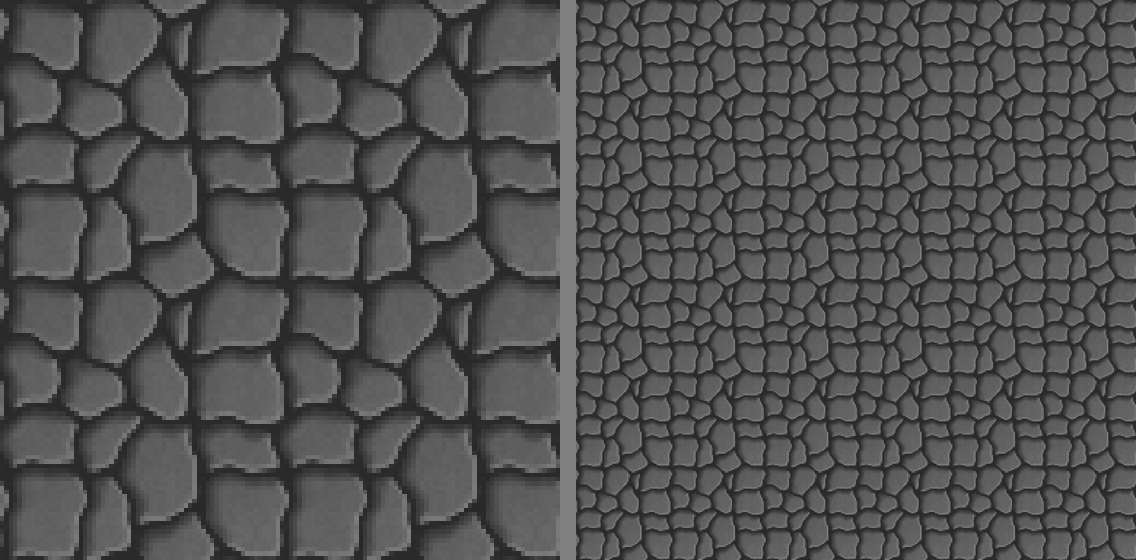
Left: one tile. Right: repeated 3 by 3.
This texture is drawn by a three.js fragment shader. Its source:

```glsl
// Grey cobblestones with dark joints, drawn in coarse square texels.
// A wrapping weighted Voronoi diagram gives the stones; smoothed distances to
// its borders give rounded corners, shaded upper-left and lit lower-right rims.

varying vec2 vUv;

const float TEXELS = 128.0; // texels across the canvas
const float PERIOD = 4.0;   // stone cells before the layout repeats (8 across)

vec3 hash3(vec2 p) {
  vec3 k = vec3(dot(p, vec2(127.1, 311.7)),
                dot(p, vec2(269.5, 183.3)),
                dot(p, vec2(419.2, 371.9)));
  return fract(sin(k + 2.7) * 43758.5);
}

// Stone seed in xy, size weight in z, for a cell that wraps around
vec3 stoneSeed(vec2 cell) {
  vec3 h = hash3(mod(cell, PERIOD));
  return vec3(cell + 0.5 + 0.84 * (h.xy - 0.5), 0.42 * sqrt(h.z));
}

// Power distance: larger weights claim more ground
float power(vec2 p, vec3 seed) {
  vec2 d = p - seed.xy;
  return dot(d, d) - seed.z;
}

// Gentle periodic bending of the stone outlines
vec2 bend(vec2 p) {
  vec2 a = p.yx * 6.28318 / PERIOD;
  return p + 0.05 * sin(a * 3.0 + vec2(0.4, 2.1))
           + 0.025 * sin(a * 7.0 + vec2(1.7, 0.2));
}

void main() {
  vec2 texel = floor(vUv * TEXELS);
  vec2 p = bend((texel + 0.5) / TEXELS * 2.0 * PERIOD);
  vec2 home = floor(p);

  // Owning stone
  vec3 stone = vec3(0.0);
  float best = 100.0;
  for (int j = -2; j <= 2; j++) {
    for (int i = -2; i <= 2; i++) {
      vec3 seed = stoneSeed(home + vec2(float(i), float(j)));
      float d = power(p, seed);
      if (d < best) {
        best = d;
        stone = seed;
      }
    }
  }

  // Smooth minimum of the border distances, and the blended outward normal
  float sum = 0.0;
  vec2 outward = vec2(0.0);
  for (int j = -2; j <= 2; j++) {
    for (int i = -2; i <= 2; i++) {
      vec3 seed = stoneSeed(home + vec2(float(i), float(j)));
      vec2 toSeed = seed.xy - stone.xy;
      float gap = length(toSeed);
      if (gap > 0.001) {
        float border = (power(p, seed) - best) / (2.0 * gap);
        float w = exp(-18.0 * border);
        sum += w;
        outward += w * toSeed / gap;
      }
    }
  }
  float edge = -log(max(sum, 1e-6)) / 18.0;
  vec2 light = vec2(0.76, -0.65);
  float facing = dot(outward / max(length(outward), 1e-6), light);

  // Stone face: slow slope, blotches and fine grain
  vec2 wrapped = mod(texel, TEXELS * 0.5);
  float grain = hash3(wrapped).x - 0.5;
  float blotch = hash3(floor(wrapped / vec2(2.0, 4.0)) + 9.0).y - 0.5;
  float tone = 0.376 + 0.035 * dot(p - stone.xy, light);
  tone += 0.022 * grain + 0.018 * blotch;

  // Soft shade on one side, narrow bright rim on the other
  float shade = 1.0 - smoothstep(-0.5, 0.35, facing);
  tone -= 0.145 * shade * (1.0 - smoothstep(0.05, 0.26, edge));
  float rim = smoothstep(0.0, 0.5, facing);
  tone += 0.085 * rim * (1.0 - smoothstep(0.08, 0.145, edge));

  // Dark joints
  float joint = 0.165 + 0.015 * grain;
  tone = mix(joint, tone, smoothstep(0.02, 0.07, edge));
  gl_FragColor = vec4(vec3(tone), 1.0);
}
```
